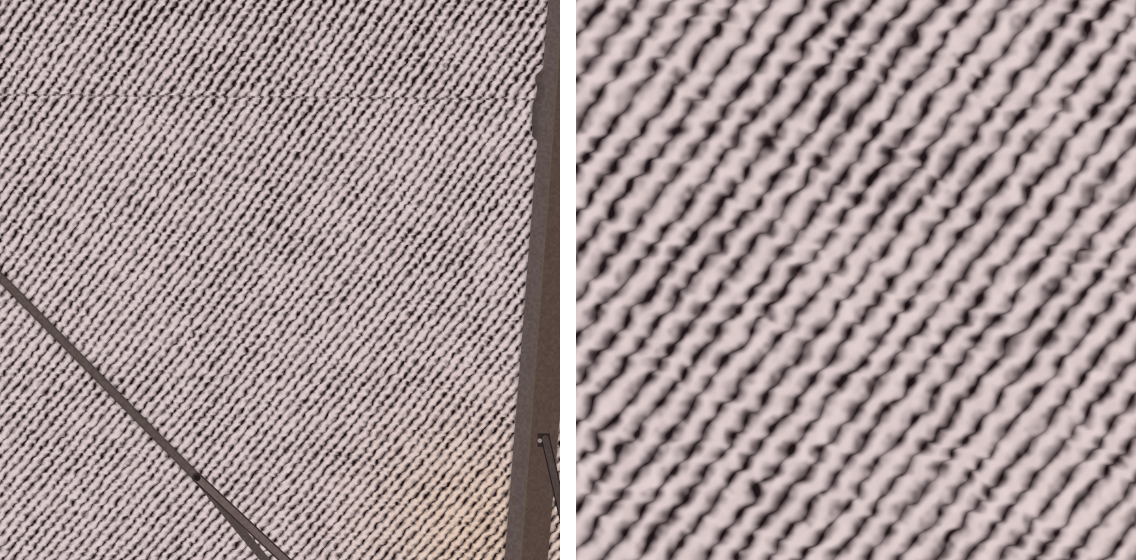
Left: the whole. Right: its middle third, enlarged.
Give the GLSL for this texture, as a Shadertoy shader.

```glsl
float hash(vec2 p) {
    vec3 q = fract(vec3(p.xyx) * 0.1031);
    q += dot(q, q.yzx + 33.33);
    return fract((q.x + q.y) * q.z);
}

float noise(vec2 p) {
    vec2 i = floor(p), f = fract(p);
    f = f * f * (3.0 - 2.0 * f);
    return mix(mix(hash(i), hash(i + vec2(1, 0)), f.x),
               mix(hash(i + vec2(0, 1)), hash(i + vec2(1, 1)), f.x), f.y);
}

float segment(vec2 p, vec2 a, vec2 b) {
    vec2 d = b - a;
    return length(p - a - d * clamp(dot(p - a, d) / dot(d, d), 0.0, 1.0));
}

// Coverage of a shape from its signed distance
float fill(float d) {
    float px = 0.8 / iResolution.y;
    return smoothstep(px, -px, d);
}

// Diagonal ribs built from rows of plump, uneven yarn lumps
vec3 twill(vec2 p) {
    float seamY = p.y - 0.831 + 0.009 * p.x;
    float above = smoothstep(-0.002, 0.002, seamY);
    vec2 w = p + 0.004 * (vec2(noise(p * 9.0), noise(p * 9.0 + 40.0)) - 0.5);
    w += 0.004 * (vec2(noise(p * 95.0), noise(p * 95.0 + 70.0)) - 0.5);

    // Each row shifts the rib, so gaps step in steep dashes
    float u = 50.0 * w.x - 45.0 * w.y + 5.5 * w.y * w.y + 0.45 * above;
    float row = 68.0 * w.y + 14.0 * w.x + 1.3 * noise(p * 34.0 + 5.0);
    float f = fract(row);
    u += 0.2 * (f - smoothstep(0.6, 1.0, f) - 0.3);
    float q = fract(u);
    float lump = 0.5 + 0.5 * cos(6.2832 * (row + 0.15));

    float height = min(q / 0.45, (1.0 - q) / 0.55) + 0.02;
    height += (1.0 - height) * (0.17 * lump - 0.03);
    height += 0.12 * (lump - 0.5) * height;
    height += 0.2 * (noise(p * 120.0 + 25.0) - 0.5);
    height += 0.26 * (noise(p * 260.0) - 0.5) + 0.12 * (noise(p * 16.0) - 0.5);
    height -= 0.07 * smoothstep(0.7, 1.0, p.y);
    height = clamp(height, 0.0, 1.0);
    float tone = 1.0 - (1.0 - height) * (1.0 - height);

    vec3 col = mix(vec3(0.13, 0.09, 0.1), vec3(0.87, 0.8, 0.8), tone);
    col += 0.05 * (noise(p * 190.0 + 11.0) - 0.5);

    // Stitched seam
    float dash = smoothstep(0.2, 0.4, abs(fract(p.x * 62.0) - 0.5));
    float thread = 1.0 - smoothstep(0.0008, 0.0032, abs(seamY));
    col = mix(col, mix(vec3(0.7, 0.63, 0.64), vec3(0.26, 0.22, 0.22), dash), 0.7 * thread);

    // Warm light in the lower right corner
    float glow = exp(-25.0 * dot(p - vec2(0.87, 0.04), p - vec2(0.87, 0.04)));
    return col * mix(vec3(1), vec3(1.03, 0.99, 0.9), glow);
}

void mainImage(out vec4 fragColor, in vec2 fragCoord) {
    vec2 p = fragCoord / iResolution.xy;
    vec3 col = twill(p);
    vec3 metal = vec3(0.36, 0.31, 0.3) + 0.05 * (noise(p * 240.0) - 0.5);

    // Slanted rod that forks near the bottom
    vec2 joint = vec2(0.352, 0.147);
    float rod = segment(p, vec2(-0.03, 0.536), joint);
    col *= 1.0 - 0.2 * smoothstep(0.016, 0.006, rod);
    col = mix(col, metal * (1.0 - 0.2 * smoothstep(0.003, 0.008, rod)), fill(rod - 0.0078));
    float lower = segment(p, joint, vec2(0.49, -0.02));
    float upper = segment(p, joint, vec2(0.53, -0.02));
    col = mix(col, metal * 0.9, fill(lower - 0.0075));
    col = mix(col, metal * 1.15, fill(upper - 0.0075));
    col = mix(col, vec3(0.2, 0.16, 0.16), fill(abs(upper - 0.0075) - 0.0012));
    col = mix(col, vec3(0.14, 0.11, 0.11), fill(length(p - joint) - 0.006));

    // Tapering beam with a rough hinge on its left edge
    float left = 0.901 + 0.078 * p.y;
    float hinge = smoothstep(0.745, 0.76, p.y) * smoothstep(0.88, 0.865, p.y);
    left -= hinge * (0.007 + 0.006 * noise(vec2(p.y * 70.0, 3.0)));
    float right = 0.978 + 0.085 * p.y;
    float ridge = p.x - 0.93 - 0.075 * p.y;
    float beam = max(left - p.x, p.x - right);
    vec3 beamCol = mix(metal * 1.03, metal * vec3(0.95, 0.89, 0.83), fill(-ridge));
    beamCol = mix(beamCol, vec3(0.38, 0.36, 0.28), 0.7 * fill(abs(ridge) - 0.0012));
    beamCol *= 1.0 - 0.2 * hinge * smoothstep(0.02, 0.0, p.x - left);
    col *= 1.0 - 0.2 * smoothstep(0.008, 0.0, beam);
    col = mix(col, beamCol, fill(beam));

    // Bracket and strut on the beam
    vec2 b = abs(p - vec2(0.971, 0.214)) - vec2(0.011, 0.012);
    col = mix(col, vec3(0.19, 0.16, 0.16), fill(max(b.x, b.y)));
    float strut = segment(p, vec2(0.974, 0.217), vec2(1.01, 0.06));
    col = mix(col, metal * 0.85, fill(strut - 0.007));
    col = mix(col, vec3(0.15, 0.12, 0.12), fill(abs(strut - 0.007) - 0.001));
    col = mix(col, vec3(0.6, 0.54, 0.52), fill(length(p - vec2(0.964, 0.213)) - 0.004));

    fragColor = vec4(clamp(col, 0.0, 1.0), 1.0);
}
```
